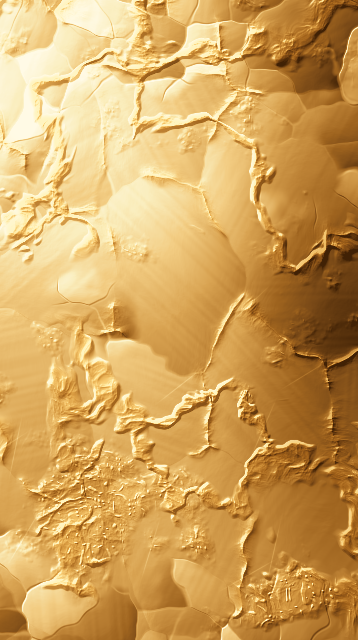
This texture is drawn by a Shadertoy shader. Its source:

```glsl
// Crumpled gold leaf: smooth overlapping plates, broken flakes, ragged strands and glittering grains.

// Colours, from deepest fold to brightest glint
const vec3 DEEP   = vec3(0.25, 0.13, 0.02), UMBER = vec3(0.48, 0.29, 0.09);
const vec3 BRONZE = vec3(0.62, 0.39, 0.12), OCHRE = vec3(0.74, 0.51, 0.21);
const vec3 GOLD   = vec3(0.85, 0.64, 0.32), PALE  = vec3(0.95, 0.80, 0.51);
const vec3 CREAM  = vec3(0.98, 0.93, 0.74), GLINT = vec3(1.00, 0.98, 0.90);

// Sizes in canvas heights
const float PLATE_SIZE = 0.2, FLAKE_SIZE = 0.08, GRAIN_SIZE = 0.0085;
const float WARP = 0.2, LIGHT_STEP = 0.0022, RELIEF = 0.24;
const vec2 LIGHT_DIR = vec2(-0.6, 0.8);
const int SCRATCHES = 12;

float hash(vec2 p) { return fract(sin(dot(p, vec2(127.1, 311.7))) * 43758.5453); }
vec2 hash2(vec2 p) { return vec2(hash(p), hash(p + 57.3)); }

float noise(vec2 p) {
    vec2 i = floor(p), f = fract(p);
    f = f * f * (3.0 - 2.0 * f);
    return mix(mix(hash(i), hash(i + vec2(1, 0)), f.x),
               mix(hash(i + vec2(0, 1)), hash(i + vec2(1, 1)), f.x), f.y);
}

// Layered noise: x is smooth, y has sharp folds
vec2 layers(vec2 p) {
    vec2 sum = vec2(0);
    float amp = 0.516;
    for (int i = 0; i < 5; i++) {
        float n = noise(p), fold = 1.0 - abs(2.0 * n - 1.0);
        sum += amp * vec2(n, fold * fold);
        p = mat2(1.6, 1.2, -1.2, 1.6) * p + 7.1;
        amp *= 0.5;
    }
    return sum;
}
float fbm(vec2 p) { return layers(p).x; }

// Soft slanted spot that steers where things happen
float blob(vec2 p, vec2 centre, vec2 size, float slope) {
    vec2 d = p - centre;
    d.y -= slope * d.x;
    d /= size;
    return exp(-dot(d, d));
}

// Cellular plate: xy offset from its centre, z distance to the border, w random id
vec4 findPlate(vec2 q) {
    vec2 cell = floor(q), f = fract(q);
    vec4 plate = vec4(0);
    float nearest = 9.0, second = 9.0;
    for (int k = 0; k < 9; k++) {
        vec2 g = vec2(k % 3, k / 3) - 1.0, away = f - g - hash2(cell + g);
        float d = length(away);
        second = min(second, max(d, nearest));
        if (d < nearest) { nearest = d; plate = vec4(away, 0.0, hash(cell + g + 17.0)); }
    }
    plate.z = 0.5 * (second - nearest);
    return plate;
}

float grains(vec2 uv) {
    vec2 q = uv / GRAIN_SIZE + 3.0 * vec2(noise(uv * 50.0), noise(uv * 50.0 + 31.0));
    vec2 cell = floor(q);
    float radius = 0.15 + 0.35 * hash(cell + 5.0);
    float d = length(fract(q) - 0.5 - 0.3 * (hash2(cell) - 0.5));
    return (1.0 - smoothstep(0.3 * radius, radius, d)) * smoothstep(0.3, 0.9, hash(cell + 9.0));
}

struct Leaf { float height, tone, crumple, grain, angle; };

Leaf leafAt(vec2 uv, vec2 p) {
    vec2 q = uv + WARP * (vec2(fbm(uv * 4.0), fbm(uv * 4.0 + 40.0)) - 0.5);
    vec4 plate = findPlate(q / PLATE_SIZE + 3.0), flake = findPlate(q / FLAKE_SIZE + 11.0);

    // Where the leaf is broken, torn or grainy
    float top = smoothstep(0.68, 1.0, p.y);
    float busy = 0.22 * top + 0.1 * blob(p, vec2(0.12, 0.52), vec2(0.32, 0.14), 0.0)
               + 0.15 * blob(p, vec2(0.92, 0.68), vec2(0.25, 0.2), 0.3)
               - 0.1 * blob(p, vec2(0.48, 0.62), vec2(0.26, 0.2), 0.0);
    float broken = smoothstep(0.5, 0.58, fbm(uv * 4.0 + 21.0) + busy - 0.05);
    float strand = 1.0 - smoothstep(0.01, 0.05 + 0.1 * max(busy, 0.0), abs(fbm(q * 6.0 + 9.0) - 0.5));
    strand *= smoothstep(0.5, 0.62, noise(uv * 9.0 + 4.0) * 0.6 + 0.22 + busy);
    float lip = exp(-plate.z / 0.03) * smoothstep(0.5, 0.7, noise(uv * 16.0));
    float band = blob(p, vec2(0.28, 0.2), vec2(0.38, 0.07), 0.2) + blob(p, vec2(0.85, 0.06), vec2(0.3, 0.04), 0.15);
    float sown = smoothstep(0.35, 0.95, band + 2.4 * (fbm(uv * 13.0) - 0.5));

    Leaf leaf;
    leaf.crumple = max(max(strand, lip), 0.7 * sown);
    leaf.grain = grains(uv) * sown;
    leaf.angle = 6.28 * plate.w;
    vec2 face = smoothstep(vec2(0), vec2(0.012, 0.03), vec2(plate.z, flake.z));
    leaf.tone = face.x * (0.18 * (plate.w - 0.5) + 0.12 * dot(plate.xy, LIGHT_DIR))
              + broken * face.y * (0.4 * (flake.w - 0.5) + 0.25 * dot(flake.xy, LIGHT_DIR));
    leaf.height = 0.003 * broken * face.y * flake.w + 0.0016 * fbm(q * 40.0)
                + leaf.crumple * (0.004 + 0.022 * layers(q * vec2(20.0, 27.0)).y) + 0.003 * leaf.grain;
    return leaf;
}

// Fine straight scratches in the lower half
float scratches(vec2 uv, float aspect) {
    float sum = 0.0;
    for (int i = 0; i < SCRATCHES; i++) {
        vec2 seed = vec2(i, 3.0), d = uv - hash2(seed) * vec2(aspect, 0.55);
        float a = 0.3 + 1.2 * hash(seed + 8.0), across = dot(d, vec2(-sin(a), cos(a))) / 0.001;
        sum += exp(-across * across) * (1.0 - smoothstep(0.01, 0.06, length(d)));
    }
    return sum;
}

vec3 goldRamp(float t) {
    vec3 c = mix(DEEP, UMBER, clamp((t + 0.12) / 0.22, 0.0, 1.0));
    c = mix(c, BRONZE, clamp((t - 0.1) / 0.16, 0.0, 1.0));
    c = mix(c, OCHRE, clamp((t - 0.26) / 0.16, 0.0, 1.0));
    c = mix(c, GOLD, clamp((t - 0.42) / 0.16, 0.0, 1.0));
    c = mix(c, PALE, clamp((t - 0.58) / 0.2, 0.0, 1.0));
    c = mix(c, CREAM, clamp((t - 0.78) / 0.15, 0.0, 1.0));
    return mix(c, GLINT, clamp((t - 0.93) / 0.2, 0.0, 1.0));
}

void mainImage(out vec4 fragColor, in vec2 fragCoord) {
    vec2 uv = fragCoord / iResolution.y, p = fragCoord / iResolution.xy;
    float aspect = iResolution.x / iResolution.y;
    // Broad light: glow at upper left, shade at right
    float tone = 0.56 + 0.44 * blob(p, vec2(0.06, 0.84), vec2(0.46, 0.3), 0.0)
               + 0.19 * blob(p, vec2(0.5, 0.69), vec2(0.26, 0.2), 0.0)
               - 0.34 * blob(p, vec2(1.0, 0.48), vec2(0.36, 0.24), 0.0) - 0.17 * smoothstep(0.5, 1.0, p.x);
    // Relief lit from the upper left
    Leaf leaf = leafAt(uv, p);
    vec2 toLight = LIGHT_STEP * LIGHT_DIR;
    float slope = (leaf.height - leafAt(uv + toLight, p + toLight / vec2(aspect, 1)).height) / LIGHT_STEP;
    tone += leaf.tone + RELIEF * clamp(slope, -1.7, 1.5) + 0.2 * smoothstep(0.6, 1.4, slope) + 0.3 * leaf.grain;
    // Brushed strokes, one direction per plate
    vec2 dir = vec2(cos(leaf.angle), sin(leaf.angle));
    float brush = noise(vec2(dot(uv, dir) * 9.0, dot(uv, vec2(-dir.y, dir.x)) * 170.0)) - 0.5;
    tone += 0.05 * brush * (1.0 - leaf.crumple) + 0.12 * scratches(uv, aspect);
    // Folds are a richer gold
    fragColor = vec4(goldRamp(tone) * mix(vec3(1), vec3(1.03, 0.96, 0.72), 0.6 * leaf.crumple), 1);
}
```
